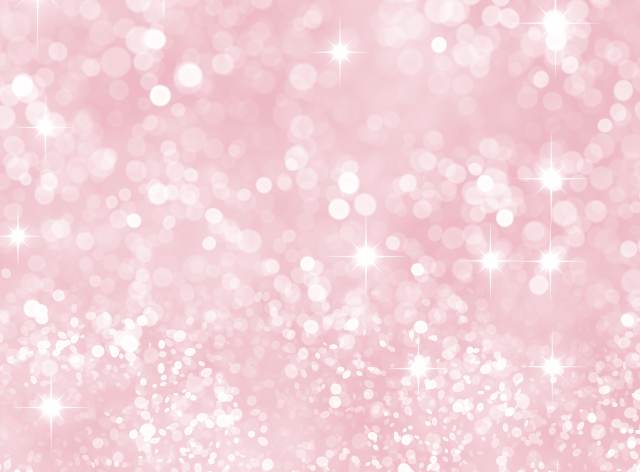
A Shadertoy shader for this background:

```glsl
// Pale pink bokeh: soft discs above, fine glitter below, scattered white star glints.
#define ROSE vec3(0.935, 0.735, 0.777)
#define GLOW vec3(1.0, 0.995, 0.995)
#define BASE_LIGHT 0.13
#define CLOUD_CONTRAST 0.36
#define BOKEH_RADIUS 0.026
#define GLITTER_RADIUS 0.0125
#define GLITTER_TOP 0.42
#define EDGE_SOFTNESS 0.15
#define STAR_CELL 0.27
#define STAR_SHARE 0.62
#define STAR_ARM 0.145
#define RAY_WIDTH 0.0021

vec3 hash3(vec3 p) {
    p = fract(p * vec3(0.1031, 0.1030, 0.0973) + 0.137);
    p += dot(p, p.yxz + 33.33);
    return fract((p.xxy + p.yxx) * p.zyx);
}

float cornerSlope(vec2 corner, vec2 offset) {
    float angle = 6.2832 * hash3(vec3(corner, 71.0)).x;
    return dot(vec2(cos(angle), sin(angle)), offset);
}

// Gradient noise, roughly -0.7 to 0.7
float noise(vec2 p) {
    vec2 i = floor(p), f = fract(p);
    vec2 u = f * f * f * (f * (f * 6.0 - 15.0) + 10.0);
    vec2 e = vec2(1.0, 0.0);
    return mix(mix(cornerSlope(i, f), cornerSlope(i + e, f - e), u.x),
               mix(cornerSlope(i + e.yx, f - e.yx), cornerSlope(i + 1.0, f - 1.0), u.x), u.y);
}

float clouds(vec2 p) {
    return noise(p * 3.0 + 20.0) + 0.6 * noise(p * 7.0 + 50.0) + 0.35 * noise(p * 17.0 + 90.0);
}

// Lightens the tone with one jittered layer of discs; band.xy fades it in with height.
// A high rarity leaves few discs bright; squash stretches them into flakes.
float addDiscs(float tone, vec2 p, float cell, float radius, float squash,
               float rarity, float strength, vec2 band, float seed) {
    vec2 home = floor(p / cell);
    for (int y = -1; y <= 1; y++)
    for (int x = -1; x <= 1; x++) {
        vec2 id = home + vec2(x, y);
        vec3 place = hash3(vec3(id, seed)), look = hash3(vec3(id, seed + 37.0));
        vec2 centre = (id + 0.5 + 0.9 * (place.xy - 0.5)) * cell;
        float r = radius * mix(0.65, 1.1, place.z) * mix(0.8, 1.1, centre.y);
        float angle = 3.1416 * look.y;
        vec2 q = mat2(cos(angle), -sin(angle), sin(angle), cos(angle)) * (p - centre);
        q.y *= 1.0 + squash * look.z;
        float d = length(q);
        float edge = max(EDGE_SOFTNESS * r, 0.8 / iResolution.y);
        float disc = 1.0 - smoothstep(r - edge, r + edge, d);
        disc *= 0.9 + 0.1 * smoothstep(0.3, 0.95, d / r);
        float present = clamp((centre.y - band.x) / (band.y - band.x), 0.0, 1.0);
        float clump = clamp(0.95 + 2.0 * noise(centre * 4.5 + 7.0), 0.25, 1.8);
        float alpha = strength * pow(look.x, rarity) * present * clump;
        tone = mix(tone, 1.0, disc * min(alpha, 1.0));
    }
    return tone;
}

// One tapering two-sided ray along the x axis
float ray(vec2 q, float arm) {
    float taper = max(0.0, 1.0 - abs(q.x) / arm);
    return sqrt(taper) * exp(-pow(q.y / (RAY_WIDTH * (0.45 + 0.55 * taper)), 2.0));
}

float starLight(vec2 p) {
    float light = 0.0;
    vec2 home = floor(p / STAR_CELL);
    for (int y = -1; y <= 1; y++)
    for (int x = -1; x <= 1; x++) {
        vec2 id = home + vec2(x, y);
        vec3 place = hash3(vec3(id, 113.0)), look = hash3(vec3(id, 157.0));
        vec2 q = p - (id + 0.5 + 0.75 * (place.xy - 0.5)) * STAR_CELL;
        float size = mix(0.48, 1.0, look.x * look.x);
        float arm = STAR_ARM * size, d = length(q);
        vec2 diagonal = vec2(q.x + q.y, q.y - q.x) * 0.7071;
        float star = ray(q.yx, arm) + ray(q, arm * 0.82);
        star += 0.75 * (ray(diagonal, arm * 0.5) + ray(diagonal.yx, arm * 0.5));
        star += 1.5 * exp(-pow(d / (0.026 * size), 2.0));
        star += 0.45 * exp(-pow(d / (0.06 * size), 2.0));
        light += min(star, 1.0) * step(place.z, STAR_SHARE);
    }
    return min(light, 1.0);
}

void mainImage(out vec4 fragColor, in vec2 fragCoord) {
    vec2 p = fragCoord / iResolution.y;
    float across = fragCoord.x / iResolution.x;

    // Cloudy ground, lighter on the left and over the glitter
    float haze = 1.0 - smoothstep(0.1, GLITTER_TOP, p.y);
    float tone = BASE_LIGHT + CLOUD_CONTRAST * clouds(p) + 0.16 * (0.5 - across);
    tone = max(tone + 0.10 * haze, -0.03);

    // Faint overlapping discs
    vec2 upper = vec2(0.12, 0.45), whole = vec2(-0.3, 0.1), low = vec2(GLITTER_TOP, 0.25);
    tone = addDiscs(tone, p, 0.060, BOKEH_RADIUS * 1.1, 0.0, 2.0, 0.36, upper, 3.0);
    tone = addDiscs(tone, p, 0.052, BOKEH_RADIUS, 0.1, 2.4, 0.42, upper, 11.0);
    tone = addDiscs(tone, p, 0.043, BOKEH_RADIUS * 0.8, 0.2, 2.5, 0.40, whole, 19.0);

    // Bright discs
    tone = addDiscs(tone, p, 0.075, BOKEH_RADIUS * 0.88, 0.1, 4.5, 1.25, vec2(0.1, 0.35), 29.0);
    tone = addDiscs(tone, p, 0.058, BOKEH_RADIUS * 0.70, 0.2, 5.0, 1.35, vec2(0.85, 0.45), 41.0);

    // Glitter flakes
    tone = addDiscs(tone, p, 0.034, GLITTER_RADIUS * 1.2, 0.5, 3.0, 1.0, low, 53.0);
    tone = addDiscs(tone, p, 0.025, GLITTER_RADIUS, 0.8, 3.0, 1.15, low, 61.0);
    tone = addDiscs(tone, p, 0.018, GLITTER_RADIUS * 0.66, 1.0, 3.5, 1.1, low - 0.04, 83.0);

    tone = mix(tone, 1.0, starLight(p));
    fragColor = vec4(mix(ROSE, GLOW, tone), 1.0);
}
```
